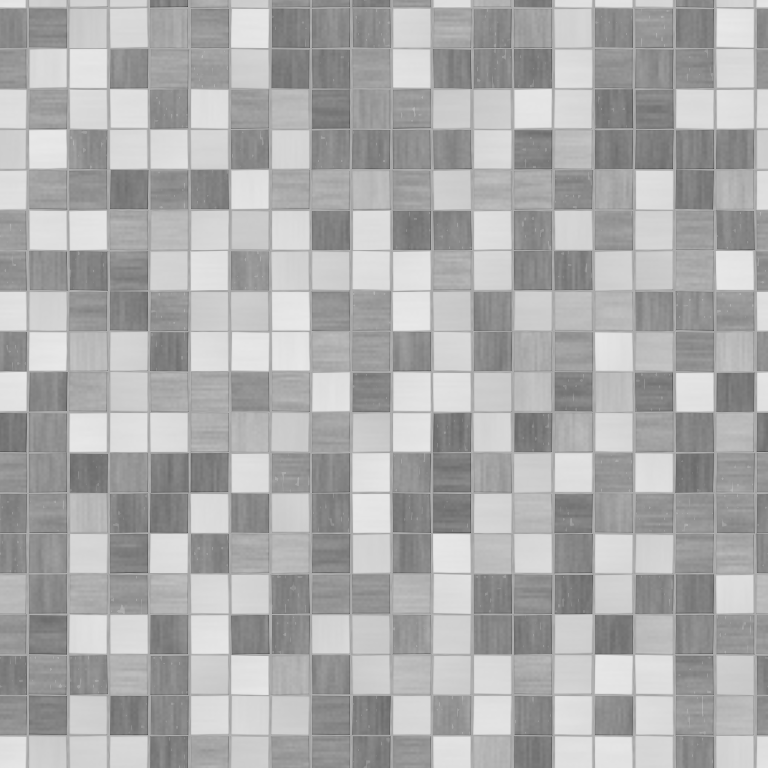
Write a Shadertoy shader that draws this pattern.

```glsl
float hash(vec2 p) {
    vec3 q = fract(p.xyx * vec3(0.1031, 0.1030, 0.0973));
    q += dot(q, q.yzx + 33.33);
    return fract((q.x + q.y) * q.z);
}

float noise(vec2 p) {
    vec2 i = floor(p), f = fract(p);
    f = f * f * (3.0 - 2.0 * f);
    return mix(mix(hash(i), hash(i + vec2(1, 0)), f.x),
               mix(hash(i + vec2(0, 1)), hash(i + vec2(1, 1)), f.x), f.y);
}

// Dark, middle and pale tiles, each with its own spread of greys
float tileTone(float h) {
    if (h < 0.43) return mix(0.475, 0.595, h / 0.43);
    if (h < 0.67) return mix(0.60, 0.75, (h - 0.43) / 0.24);
    return mix(0.79, 0.90, (h - 0.67) / 0.33);
}

// Brushed streaks: mostly upright on dark tiles, level on the others
float brushedGrain(vec2 p, vec2 id, float tone) {
    vec2 seed = id * 37.0;
    bool upright = hash(id + 51.3) < (tone < 0.56 ? 0.8 : 0.25);
    vec2 along = upright ? p : p.yx;
    float fine = noise(along * vec2(15.0, 1.6) + seed) - 0.5;
    float broad = noise(along * vec2(5.0, 0.8) + seed + 11.0) - 0.5;
    float speckle = noise(p * 14.0 + seed + 23.0) - 0.5;
    float strength = 1.0 - 0.82 * smoothstep(0.66, 0.80, tone);
    return strength * (0.065 * fine + 0.065 * broad + 0.03 * speckle);
}

void mainImage(out vec4 fragColor, in vec2 fragCoord) {
    const float TILES = 19.0;
    float pixel = TILES / iResolution.y;
    vec2 grid = fragCoord / iResolution.y * TILES + vec2(0.31, 0.20);
    vec2 id = mod(floor(grid), TILES);
    vec2 p = fract(grid) - 0.5;

    // Tile face
    float tone = tileTone(hash(id + 7.7));
    float face = tone + brushedGrain(p, id, tone);
    vec2 slope = vec2(hash(id + 61.0), hash(id + 83.0)) - 0.5;
    face += 0.045 * dot(p, slope);

    // Pale scratches and chips on the darker tiles
    float chip = smoothstep(0.86, 0.96, noise(p * vec2(16.0, 7.0) + id * 29.0));
    face += 0.08 * chip * step(tone, 0.62) * step(0.5, hash(id + 19.0));

    // Slightly skewed edges, with upright joints wider than level ones
    vec2 skew = (vec2(hash(id + 3.1), hash(id + 5.9)) - 0.5) * 0.04;
    vec2 q = p + skew * p.yx;
    vec2 shift = (vec2(hash(id + 13.0), hash(id + 17.0)) - 0.5) * 0.016;
    vec2 inset = vec2(0.467, 0.482) - abs(q + shift);
    float edge = min(inset.x, inset.y);

    // Uneven dark seam just inside the tile, stronger below and to the right
    float wear = noise(p * 3.0 + id * 17.0);
    float lower = q.y < 0.0 ? 0.15 : 0.04;
    float side = q.x > 0.0 ? 0.11 : 0.04;
    vec2 seam = 1.0 - smoothstep(vec2(0.0), vec2(0.025 + pixel * 0.5), abs(inset));
    face -= (seam.x * side + seam.y * lower * hash(id + 41.0)) * (0.5 + wear);

    // Grout
    float grout = 0.665 + 0.05 * (noise(p * 6.0 + id * 5.0) - 0.5);
    float mask = smoothstep(-0.5 * pixel, 0.5 * pixel, edge);
    fragColor = vec4(vec3(mix(grout, face, mask)), 1.0);
}
```
